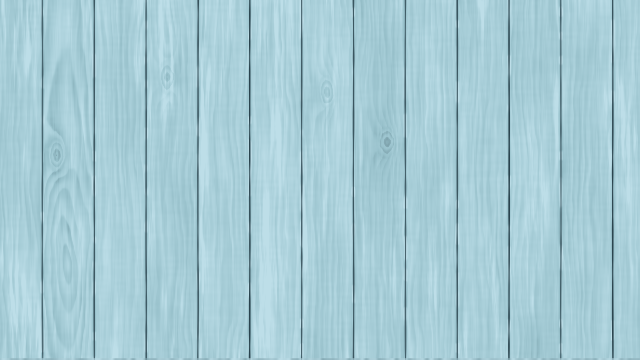
Reproduce this texture procedurally as a WebGL 1 fragment shader.

```glsl
precision highp float;
// Pale blue painted boards standing side by side, parted by thin dark gaps.
// Each board gets hashed growth rings (long ovals or straight grain), fibres,
// an occasional knot and chalky wear. Lengths are in canvas heights.

uniform vec2 u_resolution;

const float BOARD_WIDTH = 0.144;
const float FIRST_GAP = 0.118;
const float GAP_HALF_WIDTH = 0.0019;
const float RING_COUNT = 9.0;      // rings per board width
const float RING_DEPTH = 0.27;
const float FIBRE_DEPTH = 0.36;
const float OVAL_SHARE = 0.4;      // boards with oval grain
const float KNOT_SHARE = 0.45;     // boards with a knot
const float WEAR = 0.42;

const vec3 LIGHT = vec3(0.74, 0.87, 0.91);
const vec3 BASE = vec3(0.66, 0.81, 0.85);
const vec3 SHADE = vec3(0.59, 0.75, 0.79);
const vec3 DEEP = vec3(0.48, 0.62, 0.66);
const vec3 GAP = vec3(0.16, 0.26, 0.30);

float hash(vec2 p) {
  vec3 q = fract(vec3(p.xyx) * 0.1031);
  q += dot(q, q.yzx + 33.33);
  return fract((q.x + q.y) * q.z);
}

float noise(vec2 p) {
  vec2 i = floor(p);
  vec2 f = fract(p);
  f = f * f * (3.0 - 2.0 * f);
  return mix(mix(hash(i), hash(i + vec2(1.0, 0.0)), f.x),
             mix(hash(i + vec2(0.0, 1.0)), hash(i + 1.0), f.x), f.y);
}

float fbm(vec2 p) {
  float sum = 0.0;
  float weight = 0.5;
  for (int i = 0; i < 4; i++) {
    sum += weight * noise(p);
    p = p * 2.03 + 17.1;
    weight *= 0.5;
  }
  return sum / 0.9375;
}

// One dark late-wood line per unit of phase, soft on one side.
float ringLine(float phase) {
  float f = fract(phase);
  return smoothstep(0.1, 0.78, f) * (1.0 - smoothstep(0.82, 1.0, f));
}

// Four paint tones from deep (0) to light (1).
vec3 paint(float tone) {
  float t = clamp(tone, 0.0, 1.0) * 3.0;
  vec3 c = mix(DEEP, SHADE, clamp(t, 0.0, 1.0));
  c = mix(c, BASE, clamp(t - 1.0, 0.0, 1.0));
  return mix(c, LIGHT, clamp(t - 2.0, 0.0, 1.0));
}

// Tone of a board; u runs from -0.5 to 0.5 across it, y up the canvas.
float boardTone(float u, float y, float id) {
  vec2 shift = vec2(id * 37.0, id * 11.3);
  float oval = step(1.0 - OVAL_SHARE, hash(vec2(id, 1.7)));

  // Knot: bends the grain around it and carries its own small rings.
  float hasKnot = step(1.0 - KNOT_SHARE, hash(vec2(id, 5.1)));
  vec2 knotAt = vec2(0.5 * hash(vec2(id, 6.3)) - 0.25, 0.15 + 0.75 * hash(vec2(id, 7.9)));
  vec2 k = vec2(u - knotAt.x, (y - knotAt.y) / BOARD_WIDTH * 0.6);
  float knotDist = length(k) + 0.1 * (fbm(k * 5.0 + shift) - 0.5);
  float knot = hasKnot * (1.0 - smoothstep(0.1, 0.22, knotDist));
  float bend = hasKnot * exp(-knotDist * knotDist * 14.0);

  // Growth rings around the heart of the board.
  float heartX = mix(1.4, 0.35, oval) * (hash(vec2(id, 2.3)) - 0.5);
  float dy = y - mix(0.05, 0.95, hash(vec2(id, 3.9)));
  float depth = mix(0.5, 2.0, oval) * dy / (1.0 + 2.0 * abs(dy));
  float warp = 0.3 * (fbm(vec2(u * 2.0, y * 4.0) + shift) - 0.5);
  float radius = length(vec2(u - heartX + warp, depth)) + 0.25 * bend;
  float strength = mix(0.55, 1.1, oval) * (0.5 + noise(vec2(u * 4.0, y * 5.0) + shift));
  float rings = mix(ringLine(radius * RING_COUNT) * strength, ringLine(knotDist * 15.0), knot);

  // Fibres, cloudy paint, faint saw marks and rubbed chalky streaks.
  float fibre = 0.6 * noise(vec2((u + warp) * 24.0, y * 5.0) + shift)
              + 0.4 * noise(vec2(u * 48.0, y * 22.0) + shift);
  float cloud = fbm(vec2(u * 1.6, y * 3.5) + shift + 9.0);
  float saw = noise(vec2(u * 3.0, y * 110.0) + shift);
  float patches = smoothstep(0.48, 0.72, fbm(vec2(u * 2.2, y * 2.5) + shift + 40.0));
  float streaks = smoothstep(0.4, 0.8, fbm(vec2(u * 14.0, y * 7.0) + shift));

  float tone = 0.73 + 0.14 * (hash(vec2(id, 8.7)) - 0.5);
  tone += 0.5 * (cloud - 0.5) + FIBRE_DEPTH * (fibre - 0.5) + 0.06 * (saw - 0.5);
  tone -= RING_DEPTH * rings + 0.1 * bend;
  tone -= 0.25 * hasKnot * (1.0 - smoothstep(0.02, 0.06, knotDist));
  return tone + WEAR * patches * streaks;
}

void main() {
  vec2 p = gl_FragCoord.xy / u_resolution.y;
  float pixel = 1.0 / u_resolution.y;
  float x = (p.x - FIRST_GAP) / BOARD_WIDTH;
  float u = fract(x) - 0.5;
  float tone = boardTone(u, p.y, floor(x) + 1.0);

  // Board edges: shaded shoulder with broken bare flecks.
  float gapId = floor(x + 0.5);
  float wobble = 0.0012 * (noise(vec2(gapId * 7.3, p.y * 6.0)) - 0.5);
  float edge = abs((x - gapId) * BOARD_WIDTH + wobble);
  float flecks = smoothstep(0.55, 0.8, noise(vec2(x * 9.0, p.y * 30.0)));
  float shoulder = 1.0 - smoothstep(0.002, 0.008, edge);
  vec3 color = paint(tone + shoulder * (0.5 * flecks - 0.18));

  // Gaps, each with its own darkness and slightly uneven width.
  float halfWidth = GAP_HALF_WIDTH * (0.75 + 0.5 * noise(vec2(gapId * 5.0, p.y * 25.0)));
  float gap = clamp((halfWidth - edge) / pixel + 0.5, 0.0, 1.0);
  color = mix(color, GAP, gap * mix(0.72, 1.0, hash(vec2(gapId, 4.4))));

  // Ragged sawn ends along the bottom.
  float ends = 1.0 - smoothstep(0.003, 0.003 + 1.5 * pixel, p.y);
  color = mix(color, mix(DEEP, LIGHT, noise(vec2(x * 12.0, 3.0))), 0.7 * ends);
  gl_FragColor = vec4(color, 1.0);
}
```
